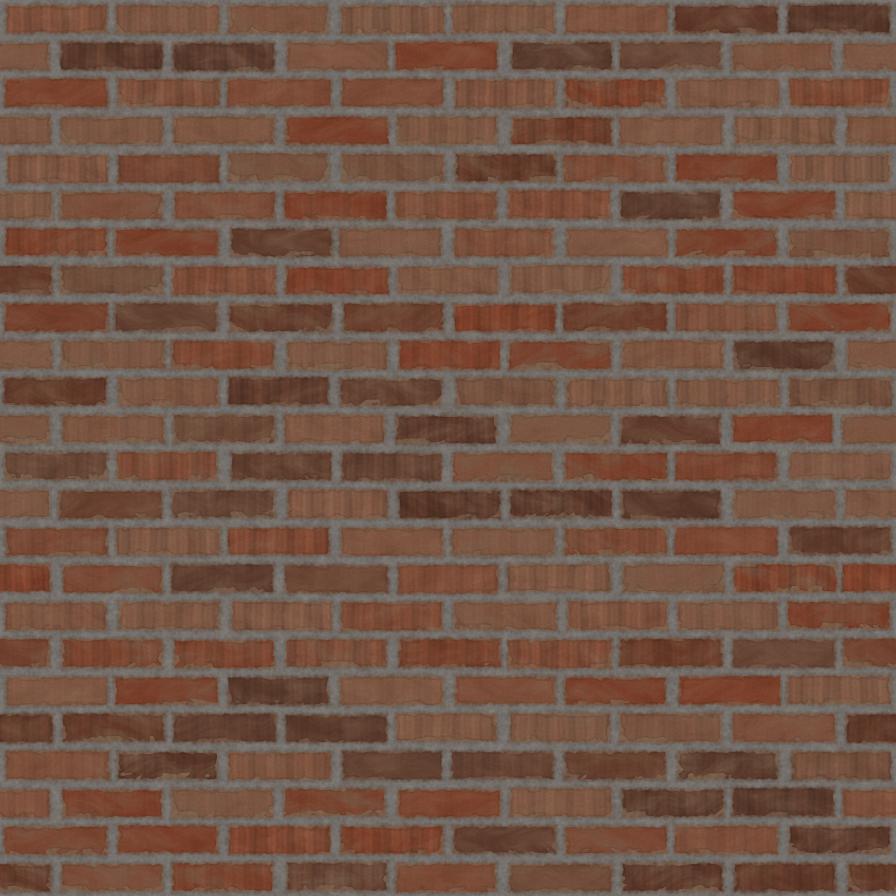
Reproduce this texture procedurally as a Shadertoy shader.

```glsl
vec3 hash3(vec2 p) {
    vec3 q = vec3(dot(p, vec2(127.1, 311.7)), dot(p, vec2(269.5, 183.3)), dot(p, vec2(419.2, 371.9)));
    return fract(sin(q) * 43758.545);
}

// Distance to the nearest scattered point; n cells span the canvas and wrap
float cells(vec2 uv, vec2 n) {
    vec2 p = uv * n, base = floor(p);
    float nearest = 2.0;
    for (int y = -1; y <= 1; y++)
    for (int x = -1; x <= 1; x++) {
        vec2 cell = base + vec2(x, y);
        vec2 point = cell + hash3(mod(cell, n) + n.x).xy;
        nearest = min(nearest, length(point - p));
    }
    return nearest;
}

// Layered, bent sines for soft clouds, roughly -1 to 1
float clouds(vec2 p) {
    float sum = 0.0, gain = 0.5;
    for (int i = 0; i < 4; i++) {
        p += 0.6 * sin(p.yx * 1.3 + float(i) * 2.1);
        sum += gain * sin(p.x) * sin(p.y + 1.0);
        p = mat2(1.5, 1.1, -1.1, 1.5) * p;
        gain *= 0.65;
    }
    return sum;
}

float boxDistance(vec2 p, vec2 halfSize) {
    vec2 d = abs(p) - halfSize;
    return length(max(d, 0.0)) + min(max(d.x, d.y), 0.0);
}

void mainImage(out vec4 fragColor, in vec2 fragCoord) {
    vec2 uv = fragCoord / iResolution.xy;
    float pixel = 24.0 / iResolution.y;

    // Running bond: 8 bricks across, 24 courses, each brick 3 by 1 units
    float row = floor(uv.y * 24.0);
    float x = uv.x * 8.0 + 0.5 * mod(row + 1.0, 2.0);
    vec2 id = vec2(mod(floor(x), 8.0), row);
    vec2 local = vec2((fract(x) - 0.5) * 3.0, fract(uv.y * 24.0) - 0.5);
    vec3 tint = hash3(id + 3.0), wear = hash3(id + 41.0), shape = hash3(id + 87.0);

    float coarse = cells(uv, vec2(64.0, 72.0)) - 0.45;
    float fine = cells(uv, vec2(170.0)) - 0.45;
    float grain = cells(uv, vec2(310.0)) - 0.45;
    float cloud = clouds(local * vec2(2.2, 4.0) + tint.xy * 40.0);

    // Ragged brick outline
    vec2 centre = (shape.xy - 0.5) * vec2(0.10, 0.05);
    vec2 halfSize = vec2(1.35 + 0.06 * shape.z, 0.385 + 0.02 * wear.x);
    float edge = boxDistance(local - centre, halfSize - 0.03) - 0.03;
    edge += 0.05 * coarse + 0.045 * fine;
    float brickMask = 1.0 - smoothstep(-0.03 - 0.5 * pixel, 0.02 + 0.5 * pixel, edge);

    // Fired clay: red to pale, some bricks burnt dark
    vec3 clay = mix(vec3(0.49, 0.25, 0.165), vec3(0.50, 0.345, 0.265), smoothstep(0.05, 0.85, tint.x));
    clay = mix(clay, vec3(0.33, 0.21, 0.16), 0.9 * smoothstep(0.6, 1.0, tint.y));
    clay = mix(clay, vec3(0.41, 0.315, 0.25), clamp(0.25 + 0.7 * cloud, 0.0, 0.75) * (0.3 + 0.7 * wear.y));

    // Vertical drag marks
    float phase = tint.z * 30.0 + 0.4 * cloud;
    float streak = sin(local.x * 7.0 + phase) + 0.8 * sin(local.x * 19.0 + phase * 2.0) + 0.6 * sin(local.x * 43.0 + phase * 3.0);
    clay *= 1.0 + 0.055 * streak * wear.z + 0.10 * cloud + 0.07 * grain;

    // Scalloped mortar crust, heavier on the lower edge of worn bricks
    float lower = smoothstep(0.1, -0.35, local.y);
    float reach = 0.035 + (0.05 + 0.16 * wear.y * lower) * smoothstep(-0.15, 0.6, cloud + coarse);
    float crust = 1.0 - smoothstep(-0.02, 0.03, -edge - reach + 0.12 * coarse);
    vec3 crustColor = vec3(0.485, 0.385, 0.305) * (1.0 + 0.2 * fine);
    clay = mix(clay, crustColor, crust * (0.4 + 0.35 * wear.y));
    float rim = smoothstep(0.05, 0.0, abs(edge + reach + 0.02));
    clay *= 1.0 - 0.10 * rim;

    // Sandy mortar, shaded beside the bricks
    vec3 mortar = vec3(0.46, 0.44, 0.42) * (1.0 + 0.10 * coarse + 0.09 * fine + 0.10 * grain);
    mortar *= 0.92 + 0.08 * smoothstep(0.0, 0.09, edge);

    fragColor = vec4(mix(mortar, clay, brickMask), 1.0);
}
```
